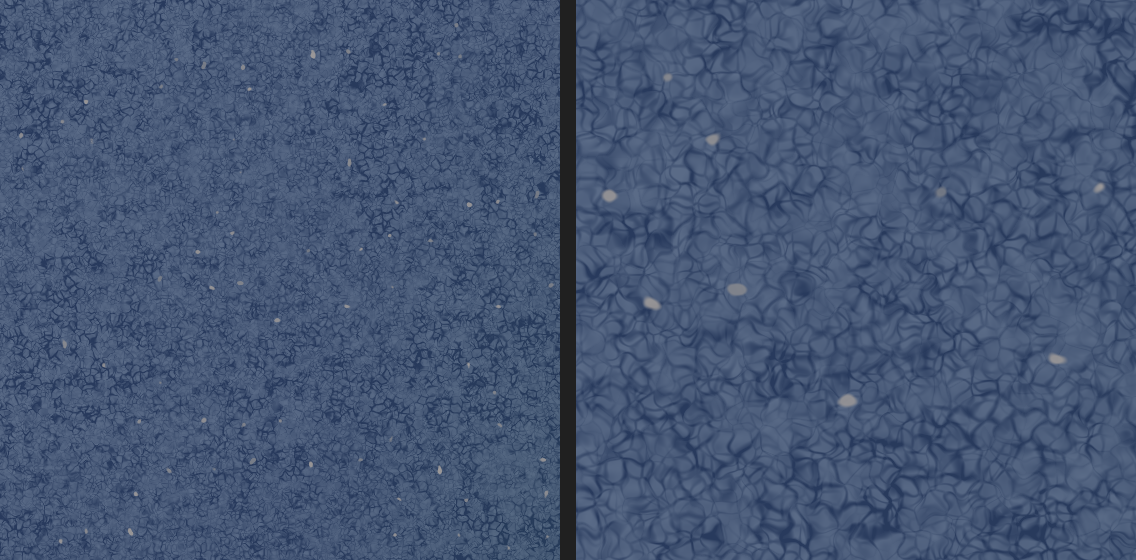
Left: the whole. Right: its middle third, enlarged.
Give the GLSL for this texture, as a Shadertoy shader.

```glsl
// Blue rubber-granule ground with dark broken crevices and sparse pale chips.

vec2 hash22(vec2 p) {
    vec3 q = fract(p.xyx * vec3(0.1031, 0.1030, 0.0973));
    q += dot(q, q.yzx + 33.33);
    return fract((q.xx + q.yz) * q.zy);
}

float valueNoise(vec2 p) {
    vec2 cell = floor(p), f = fract(p);
    f = f * f * (3.0 - 2.0 * f);
    float low = mix(hash22(cell).x, hash22(cell + vec2(1, 0)).x, f.x);
    float high = mix(hash22(cell + vec2(0, 1)).x, hash22(cell + vec2(1, 1)).x, f.x);
    return mix(low, high, f.y);
}

float cloud(vec2 p) {
    return 0.55 * valueNoise(p) + 0.3 * valueNoise(p * 2.1 + 17.0) + 0.15 * valueNoise(p * 4.3 + 41.0);
}

// Returns the gap to the neighbouring grain and a random tint per grain.
vec2 grains(vec2 p) {
    vec2 cell = floor(p);
    float nearest = 9.0, second = 9.0, tint = 0.0;
    for (int y = -1; y <= 1; y++) {
        for (int x = -1; x <= 1; x++) {
            vec2 id = cell + vec2(x, y);
            vec2 rnd = hash22(id);
            float d = length(id + rnd - p);
            if (d < nearest) {
                second = nearest;
                nearest = d;
                tint = fract(rnd.x * 7.3 + rnd.y * 3.1);
            } else {
                second = min(second, d);
            }
        }
    }
    return vec2(second - nearest, tint);
}

// Scattered chips: x is coverage, y is brightness.
vec2 chips(vec2 uv) {
    vec2 p = uv * 15.0;
    vec2 id = floor(p);
    vec2 rnd = hash22(id + 71.0), look = hash22(id + 133.0);
    vec2 d = fract(p) - mix(vec2(0.2), vec2(0.8), rnd);
    float angle = look.x * 6.283;
    d = mat2(cos(angle), sin(angle), -sin(angle), cos(angle)) * d;
    d.x *= 1.0 + 0.9 * look.y;
    float radius = mix(0.045, 0.12, look.y * look.y);
    float shape = length(d) + 0.07 * (valueNoise(uv * 190.0) - 0.5);
    float present = step(hash22(id + 211.0).x, 0.27);
    return vec2(present * (1.0 - smoothstep(radius - 0.03, radius + 0.025, shape)), look.x);
}

void mainImage(out vec4 fragColor, in vec2 fragCoord) {
    vec2 uv = fragCoord / iResolution.y;

    // Uneven grain outlines
    vec2 warp = vec2(valueNoise(uv * 110.0), valueNoise(uv * 110.0 + 57.0)) - 0.5;
    vec2 p = uv + 0.008 * warp;
    vec2 coarse = grains(p * 72.0);
    vec2 fine = grains(p * 125.0 + 23.0);

    // Crevices open and close from place to place
    float patchiness = smoothstep(0.25, 0.75, cloud(uv * 6.0 + 5.0));
    float opening = smoothstep(0.25, 0.75, valueNoise(uv * 60.0 + 9.0));
    float coarseGap = 1.0 - smoothstep(0.0, 0.12 + 0.25 * opening, coarse.x);
    float fineGap = 1.0 - smoothstep(0.0, 0.4, fine.x);

    float light = 0.90;
    light -= coarseGap * mix(0.25, 0.85, opening) * mix(0.6, 1.15, patchiness);
    light -= 0.42 * fineGap * valueNoise(uv * 75.0 + 31.0) * 1.6;
    light += 0.13 * (coarse.y - 0.5) + 0.08 * (fine.y - 0.5);
    light += 0.32 * (valueNoise(uv * 170.0) - 0.5);

    // Broad tone: paler at upper left, dimmer at lower right
    light += 0.16 * (cloud(uv * 3.5) - 0.5) + 0.07 * (uv.y - uv.x);
    light = clamp(light, -0.05, 1.1);

    vec3 crevice = vec3(0.165, 0.235, 0.37);
    vec3 rubber = vec3(0.335, 0.402, 0.515);
    vec3 color = mix(crevice, rubber, light);
    float greying = smoothstep(0.5, 1.1, uv.x) * (1.0 - uv.y);
    color += greying * vec3(-0.008, 0.004, -0.012);

    // Pale chips, tinted from sand to near white
    vec2 chip = chips(uv);
    vec3 chipColor = mix(vec3(0.47, 0.49, 0.53), vec3(0.64, 0.62, 0.61), chip.y);
    color = mix(color, chipColor, 0.9 * chip.x);

    fragColor = vec4(color, 1.0);
}
```
